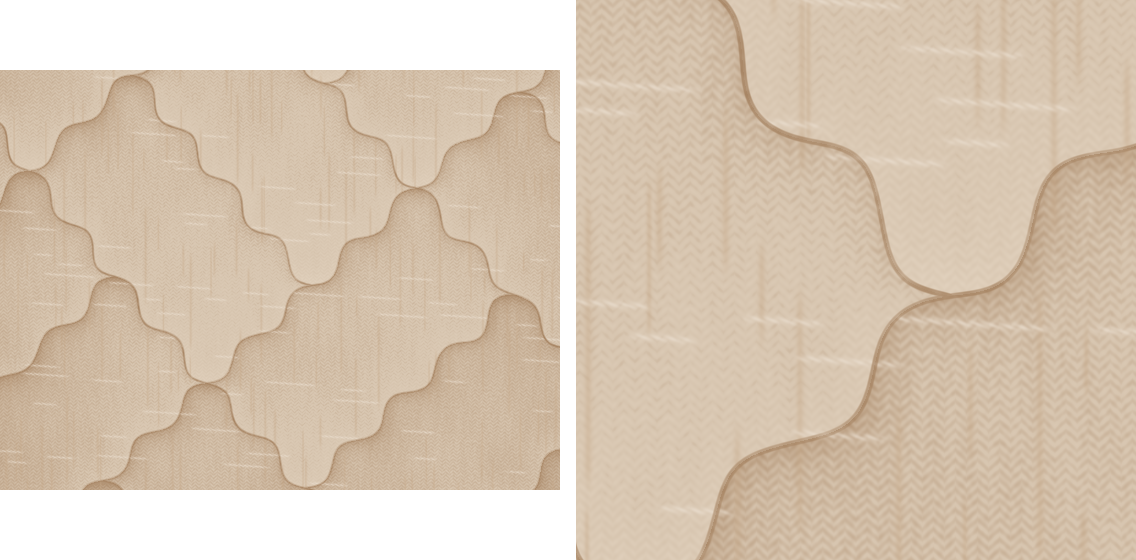
Left, the full canvas; right, a detail of the centre.
Reproduce this texture procedurally as a Shadertoy shader.

```glsl
// Quilted cream damask between two white bands. A sheared lattice with wavy axes is
// cut into 2x1 and 1x2 cells (a basketweave of lozenges), each padded and lit from
// below; slubs, a herringbone weave and gradient noise make up the cloth.

const vec2 ORIGIN = vec2(0.047, 0.694);     // one lattice node
const vec2 EDGE_U = vec2(0.1654, -0.1888);  // lattice step, down and right
const vec2 EDGE_V = vec2(0.1862, 0.1732);   // lattice step, up and right
const float EDGE_LENGTH = 0.252;
const float WAVE = 0.053;                   // seam waviness, in steps
const float WAVE_FREQ = 12.56637;           // two waves per step
const float BAND = 0.125;                   // height of each white band
const float SEAM_HALF = 0.0016;
const float WEAVE_COLUMNS = 76.0;
const float WEAVE_ROWS = 170.0;

const vec3 WHITE = vec3(1.0);
const vec3 CLOTH = vec3(0.842, 0.771, 0.686);
const vec3 LIGHT = vec3(0.895, 0.835, 0.760);
const vec3 SHADE = vec3(0.700, 0.580, 0.460);
const vec3 SEAM = vec3(0.640, 0.500, 0.365);
const vec3 SLUB_TAN = vec3(0.775, 0.660, 0.535);
const vec3 SLUB_PALE = vec3(0.925, 0.880, 0.825);

vec3 hash3(vec2 p) {
    vec3 q = fract(p.xyx * vec3(0.1031, 0.1030, 0.0973));
    q += dot(q, q.yxz + 33.33);
    return fract((q.xxy + q.yzz) * q.zyx);
}

float cornerSlope(vec2 id, vec2 offset) {
    float angle = 6.28318 * hash3(id).x;
    return dot(vec2(cos(angle), sin(angle)), offset);
}

float gradientNoise(vec2 p) {
    vec2 i = floor(p), f = fract(p);
    vec2 s = f * f * f * (f * (f * 6.0 - 15.0) + 10.0);
    vec2 e = vec2(1.0, 0.0);
    float low = mix(cornerSlope(i, f), cornerSlope(i + e, f - e), s.x);
    float high = mix(cornerSlope(i + e.yx, f - e.yx), cornerSlope(i + 1.0, f - 1.0), s.x);
    return mix(low, high, s.y);
}

// Scattered thick threads running along p.y, at most one per grid cell
float slub(vec2 p, vec2 grid, float thickness, float density) {
    vec2 g = p * grid;
    g.y += 7.0 * hash3(vec2(floor(g.x), 91.0)).y;
    vec3 h = hash3(floor(g) + 17.0);
    vec2 f = fract(g) - 0.5;
    float halfLength = mix(0.18, 0.48, h.x);
    float across = (f.x - 0.6 * (h.y - 0.5)) / (grid.x * thickness);
    float along = 1.0 - smoothstep(halfLength - 0.12, halfLength, abs(f.y));
    return step(h.z, density) * along * exp(-across * across);
}

// Canvas point to lattice steps, with a slight bow in the cloth
vec2 latticeSteps(vec2 p) {
    mat2 toSteps = inverse(mat2(EDGE_U, EDGE_V));
    float bow = (toSteps * (p - ORIGIN)).x / 1.6 - 1.0;
    p.x -= 0.013 * bow * bow - 0.008;
    return toSteps * (p - ORIGIN);
}

void mainImage(out vec4 fragColor, in vec2 fragCoord) {
    vec2 p = fragCoord / iResolution.xy;
    float pixel = 1.0 / min(iResolution.x, iResolution.y);

    // Wavy lattice and the cell this point lies in
    vec2 wobble = vec2(gradientNoise(p * 14.0), gradientNoise(p * 14.0 + 40.0));
    vec2 uv = latticeSteps(p + 0.004 * wobble);
    vec2 q = uv - WAVE * sin(WAVE_FREQ * uv.yx);
    vec2 slope = WAVE * WAVE_FREQ * cos(WAVE_FREQ * uv.yx);
    vec2 scale = EDGE_LENGTH / sqrt(1.0 + slope * slope);
    vec2 block = floor(q / 2.0);
    vec2 size = mod(block.x + block.y, 2.0) < 0.5 ? vec2(2.0, 1.0) : vec2(1.0, 2.0);
    vec2 cell = mod(q, size);
    vec2 low = cell * scale, high = (size - cell) * scale;

    // Padding: upper sides of each cell fall into shade, lower sides catch light
    float tone = -0.48 * exp(-low.x / 0.013) - 0.20 * exp(-low.x / 0.055);
    tone -= 0.30 * exp(-high.y / 0.010) + 0.12 * exp(-high.y / 0.045);
    tone += 0.32 * exp(-high.x / 0.040) + 0.30 * exp(-low.y / 0.040);
    tone += 0.16 * gradientNoise(p * 7.0) + 0.10 * gradientNoise(p * vec2(90.0, 14.0));
    tone -= 0.95 * dot(p - vec2(0.52, 0.60), p - vec2(0.52, 0.60));

    // Herringbone weave and grain, faded where too fine to resolve
    float zigzag = abs(fract(p.x * WEAVE_COLUMNS) - 0.5) * 2.0;
    float weave = sin(6.28318 * (p.y * WEAVE_ROWS + zigzag));
    tone += 0.13 * weave * (1.0 - smoothstep(0.25, 0.55, pixel * WEAVE_ROWS));
    tone += 0.22 * gradientNoise(p * vec2(240.0, 200.0));
    vec3 color = mix(CLOTH, tone > 0.0 ? LIGHT : SHADE, min(abs(tone), 1.0));

    // Tan slubs run down the cloth, pale twisted ones run across it
    float tan1 = slub(p, vec2(48.0, 5.0), 0.0022, 0.42);
    float tan2 = slub(p + 3.7, vec2(31.0, 7.0), 0.0016, 0.35);
    color = mix(color, SLUB_TAN, 0.36 * max(tan1, tan2));
    vec2 tilted = vec2(p.y + 0.07 * p.x, p.x);
    float twist = 0.7 + 0.3 * sin(700.0 * tilted.y + 1400.0 * tilted.x);
    float pale = slub(tilted, vec2(44.0, 9.0), 0.0021, 0.26);
    color = mix(color, SLUB_PALE, 0.60 * pale * twist);

    // Stitched seams, crisper on the falling lines, with uneven wear
    vec2 nearest = min(low, high);
    vec2 seam = 1.0 - smoothstep(SEAM_HALF - pixel, SEAM_HALF + pixel, nearest);
    float wear = 0.85 + 0.5 * gradientNoise(p * 22.0) + 0.3 * gradientNoise(p * 130.0);
    color = mix(color, SEAM, clamp(wear * max(0.62 * seam.x, 0.80 * seam.y), 0.0, 1.0));

    // White bands above and below
    float inside = 0.5 - BAND - abs(p.y - 0.5);
    color = mix(WHITE, color, smoothstep(-0.5 * pixel, 0.5 * pixel, inside));
    fragColor = vec4(color, 1.0);
}
```
